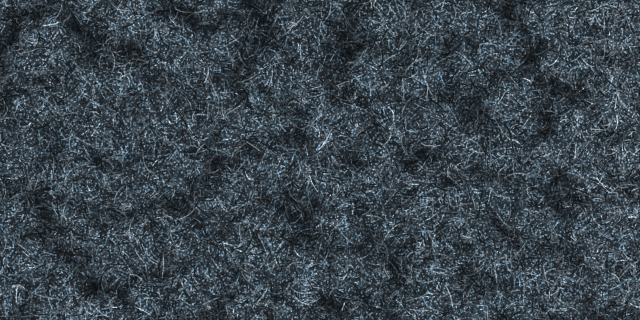
This texture is drawn by a Shadertoy shader. Its source:

```glsl
// Dark slate-blue woolly cloth: clumped tufts under a tangle of fine curved hairs.

vec2 hash2(vec2 p) {
    vec3 q = fract(p.xyx * vec3(0.1031, 0.1030, 0.0973));
    q += dot(q, q.yzx + 33.33);
    return fract((q.xx + q.yz) * q.zy);
}

// Cellular noise: distance to the nearest scattered point.
float cellular(vec2 p) {
    float nearest = 2.0;
    for (int y = -1; y <= 1; y++)
    for (int x = -1; x <= 1; x++) {
        vec2 id = floor(p) + vec2(x, y);
        nearest = min(nearest, length(id + hash2(id) - p));
    }
    return nearest;
}

// Soft clumps with dark hollows between them, 0 to 1.
float tufts(vec2 p) {
    p += 0.020 * sin(p.yx * 19.0 + vec2(0.0, 2.0)) + 0.010 * sin(p.yx * 47.0 + p * 23.0);
    float large = 1.0 - smoothstep(0.25, 0.90, cellular(p * vec2(7.5, 8.5) + 3.0));
    float small = 1.0 - smoothstep(0.15, 0.90, cellular(p * 19.0 + 40.0));
    return 0.65 * large + 0.35 * small;
}

// Lays one curved hair per grid cell over the colour below.
vec3 hairs(vec3 below, vec2 p, float cells, float seed, float tuft) {
    vec2 g = p * cells;
    float soft = 0.7 * cells / iResolution.y;
    float paleChance = 0.05 + 0.14 * smoothstep(1.6, 2.0, p.x);
    for (int y = -1; y <= 1; y++)
    for (int x = -1; x <= 1; x++) {
        vec2 id = floor(g) + vec2(x, y);
        vec2 place = hash2(id + seed);
        vec2 shape = hash2(id + seed + 57.0);
        vec2 look = hash2(id + seed + 113.0);

        // Distance to a bent strand in its own rotated frame
        float angle = 6.2832 * shape.x;
        float c = cos(angle), s = sin(angle);
        vec2 q = mat2(c, -s, s, c) * (g - id - place);
        float bend = 1.2 * (shape.y - 0.5);
        float slope = 2.0 * bend * q.x;
        float d = abs(q.y + bend * q.x * q.x) / sqrt(1.0 + slope * slope);

        float halfLength = mix(0.45, 0.8, look.y);
        float halfWidth = 0.0018 * cells;
        float cover = 1.0 - smoothstep(halfWidth - soft, halfWidth + soft, d);
        cover *= 1.0 - smoothstep(0.5 * halfLength, halfLength, abs(q.x));

        // Mostly dim strands, a few pale ones
        float pale = step(1.0 - paleChance, fract(look.y * 7.0 + shape.y));
        float shade = (0.09 + 0.42 * look.x * look.x) * mix(0.5, 1.3, tuft) + 0.20 * pale;
        vec3 tint = mix(vec3(0.76, 1.0, 1.17), vec3(0.92, 1.0, 1.06), max(look.y, pale));
        below = mix(below, shade * tint, 0.9 * cover);
    }
    return below;
}

void mainImage(out vec4 fragColor, in vec2 fragCoord) {
    vec2 p = fragCoord / iResolution.y;
    float tuft = tufts(p);
    float speck = 1.0 - smoothstep(0.05, 0.50, cellular(p * 95.0));

    // Deep pile with tiny glinting fibre ends
    vec3 color = vec3(0.83, 1.0, 1.13) * (0.09 + 0.14 * tuft + 0.22 * speck * tuft);

    // Short hairs first, longer ones on top
    for (int i = 0; i < 10; i++) {
        float layer = float(i);
        vec2 shifted = p + 0.37 * sin(layer * vec2(1.7, 2.9));
        color = hairs(color, shifted + vec2(p.x - shifted.x, 0.0), 52.0 - 4.0 * layer, 31.0 * layer, tuft);
    }

    // Fine grain over everything
    color *= 0.98 + 0.45 * speck;
    fragColor = vec4(clamp(color, 0.0, 1.0), 1.0);
}
```
